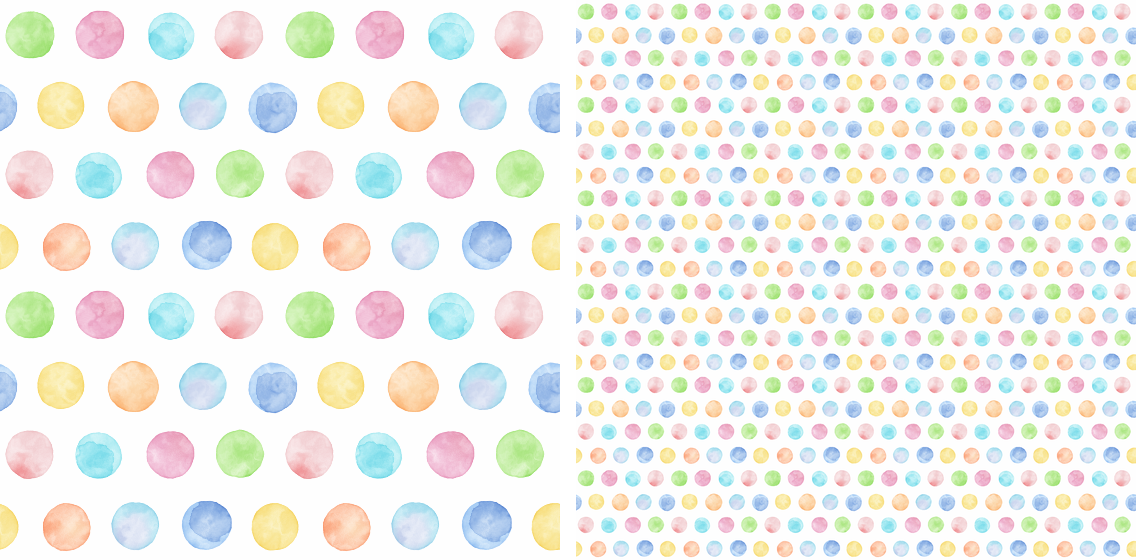
Left: one tile. Right: repeated 3 by 3.
Give the GLSL for this pattern, as a three.js fragment shader.

```glsl
// Watercolour polka dots in staggered rows: a tile of 4 by 4 dots, repeated 2 by 2.
// Each dot is a wobbly disc with a pale wash, a second pool of pigment, cloudy
// density from noise and a darker dried rim. Pigment density is a colour exponent.

#define TILES 2.0        // tiles across and down
#define DOTS 4.0         // dots along each side of a tile
#define PAPER vec3(0.996)
#define EDGE 0.022       // softness of the outline, in dot radii
#define WOBBLE 0.13      // large unevenness of the outline
#define FRAY 0.035       // fine unevenness of the outline
#define JITTER 0.035     // scatter of dot centres, in cells
#define CLOUDS 1.7       // strength of cloudy pigment
#define RIM 0.75         // extra pigment dried at the rim
#define GRAIN 0.12       // paper grain in the pigment

varying vec2 vUv;

// base wash, pool pigment, pool shape (centre, radius, softness), dot radius
struct Wash { vec3 base; vec3 pool; vec4 blob; float radius; };

float hash(vec2 p) {
  vec3 q = fract(p.xyx * 0.1031);
  q += dot(q, q.yzx + 33.33);
  return fract((q.x + q.y) * q.z);
}

float noise(vec2 p) {
  vec2 i = floor(p), f = fract(p);
  f = f * f * (3.0 - 2.0 * f);
  return mix(mix(hash(i), hash(i + vec2(1, 0)), f.x),
             mix(hash(i + vec2(0, 1)), hash(i + vec2(1, 1)), f.x), f.y);
}

// Layered noise centred on zero
float cloud(vec2 p) {
  float sum = 0.0, amp = 0.5;
  for (int i = 0; i < 4; i++) {
    sum += amp * (noise(p) - 0.5);
    p = mat2(1.6, 1.2, -1.2, 1.6) * p + 7.3;
    amp *= 0.5;
  }
  return sum;
}

// Order of the colours along the four rows of a tile, counted from the top
float pigmentAt(float col, float row) {
  if (row < 0.5) return col;
  if (row < 1.5) return 4.0 + col;
  if (row < 2.5) return 3.0 - col;
  return col < 0.5 ? 8.0 : 4.0 + mod(col + 1.0, 4.0);
}

Wash washOf(float k, float row) {
  if (k < 0.5) // green
    return Wash(vec3(0.82, 0.95, 0.72), vec3(0.73, 0.92, 0.59), vec4(0.25, -0.15, 0.8, 0.35), 0.348);
  if (k < 1.5) // pink
    return Wash(vec3(0.95, 0.76, 0.85), vec3(0.93, 0.68, 0.77), vec4(0.45, 0.4, 0.6, 0.5), 0.345);
  if (k < 2.5) // turquoise
    return Wash(vec3(0.75, 0.94, 0.96), vec3(0.60, 0.90, 0.94), vec4(-0.16, -0.2, 0.83, 0.03), 0.335);
  if (k < 3.5) // rose
    return Wash(vec3(0.96, 0.85, 0.86), vec3(0.96, 0.71, 0.72), vec4(-0.4, -0.7, 0.5, 0.4), 0.347);
  if (k < 4.5) // yellow
    return Wash(vec3(0.98, 0.91, 0.62), vec3(0.98, 0.93, 0.69), vec4(0.1, 0.1, 0.5, 0.5), 0.338);
  if (k < 5.5) // orange
    return Wash(vec3(0.99, 0.82, 0.64), vec3(0.99, 0.88, 0.74), vec4(0.1, 0.05, 0.5, 0.5), 0.362);
  if (k < 6.5) // ice blue
    return Wash(vec3(0.73, 0.90, 0.95), vec3(0.85, 0.88, 0.95), vec4(-0.12, -0.3, 0.75, 0.3), 0.342);
  if (k < 7.5) // blue, its pool leaning the other way in the last row
    return Wash(vec3(0.75, 0.86, 0.97), vec3(0.64, 0.76, 0.92),
                vec4(0.2, row > 2.5 ? 0.18 : -0.22, 0.85, 0.03), 0.358);
  // peach
  return Wash(vec3(0.99, 0.76, 0.64), vec3(0.99, 0.87, 0.75), vec4(0.3, -0.1, 0.45, 0.5), 0.345);
}

void main() {
  // Cell and dot number inside the tile
  vec2 grid = vUv * TILES * DOTS;
  float row = mod(TILES * DOTS - 1.0 - floor(grid.y), DOTS);
  float odd = mod(row, 2.0);
  grid.x -= odd > 0.5 ? 0.36 + 0.025 * row : -0.08;
  float col = mod(floor(grid.x), DOTS);
  vec2 id = vec2(col, row);

  // Position within the dot, in radii
  float k = pigmentAt(col, row);
  Wash w = washOf(k, row);
  vec2 seed = id * 19.0 + 5.0;
  vec2 shift = JITTER * (vec2(hash(seed), hash(seed + 3.7)) - 0.5);
  vec2 p = (fract(grid) - 0.5 - shift + vec2(0.0, 0.02 * odd)) / w.radius;

  // Uneven outline; dist is negative inside
  float dist = length(p) - 0.99 + WOBBLE * cloud(p * 1.3 + seed)
             + FRAY * cloud(p * 8.0 + seed);
  float cover = 1.0 - smoothstep(-EDGE, EDGE, dist);

  // Pool of second pigment, soft or with a crisp tide line
  float bleed = cloud(p * 2.4 + seed + 40.0);
  float tide = length(p - w.blob.xy) - w.blob.z + 0.5 * bleed;
  float soft = w.blob.w;
  vec3 ink = mix(w.pool, w.base, smoothstep(-soft, soft, tide));
  float crisp = 1.0 - step(0.1, soft);

  // Pigment density: clouds, dried rim, tide line and grain
  vec2 flow = p * 1.5 + 1.8 * bleed + seed + 80.0;
  float density = 1.0 + CLOUDS * cloud(flow);
  float patchy = 0.55 + 1.4 * cloud(p * 2.0 + seed + 120.0);
  density += RIM * patchy * (smoothstep(-0.09, -0.01, dist) + 0.35 * smoothstep(-0.35, 0.0, dist));
  density += crisp * 0.3 * smoothstep(-0.09, -0.01, tide) * (1.0 - smoothstep(0.0, 0.03, tide));
  density += GRAIN * (noise(p * 24.0 + seed) - 0.5);

  ink = pow(ink, vec3(max(density, 0.3)));
  gl_FragColor = vec4(mix(PAPER, ink, cover), 1.0);
}
```
